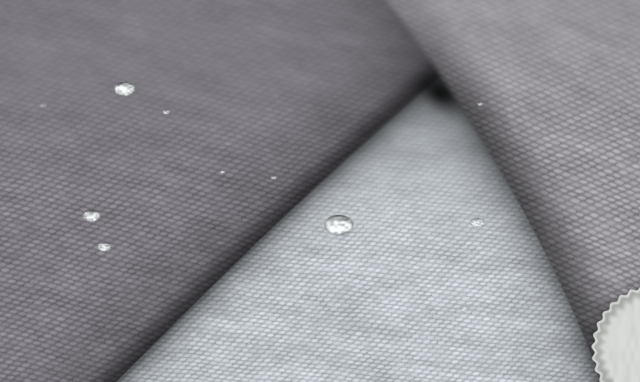
This texture is drawn by a Shadertoy shader. Its source:

```glsl
// Two folded sheets of dark woven cloth over a paler one, with water drops.
// Signed distances to the fold lines shade each sheet; staggered thread cells
// form the weave, which fades with distance to suggest a shallow focus.
#define THREAD_ROWS 78.0
#define THREAD_LENGTH 0.56
#define WEAVE_CONTRAST 0.24
#define MOTTLE 0.09
#define LEFT_TINT vec3(0.495, 0.480, 0.508)
#define RIGHT_TINT vec3(0.595, 0.585, 0.605)
#define SILVER_TINT vec3(0.745, 0.765, 0.785)
#define LINING_TINT vec3(0.83, 0.84, 0.83)
#define DROP_COUNT 11

float hash(vec2 p) {
    vec3 q = fract(p.xyx * vec3(0.1031, 0.1030, 0.0973));
    q += dot(q, q.yzx + 33.33);
    return fract((q.x + q.y) * q.z);
}

float noise(vec2 p) {
    vec2 i = floor(p), f = fract(p);
    f = f * f * (3.0 - 2.0 * f);
    return mix(mix(hash(i), hash(i + vec2(1, 0)), f.x),
               mix(hash(i + vec2(0, 1)), hash(i + vec2(1, 1)), f.x), f.y);
}

vec2 rotate(vec2 p, float a) {
    float c = cos(a), s = sin(a);
    return vec2(c * p.x + s * p.y, c * p.y - s * p.x);
}

// Zero-centred height of slanted threads in staggered rows
float weave(vec2 p, float angle, float rows) {
    vec2 q = rotate(p, angle);
    q += 0.006 * (vec2(noise(q * 14.0), noise(q * 14.0 + 40.0)) - 0.5);
    q *= rows * vec2(THREAD_LENGTH, 1.0);
    q.x += 0.5 * mod(floor(q.y), 2.0);
    vec2 cell = floor(q), f = fract(q) - 0.5;
    f.y -= 0.35 * f.x;
    float bump = 1.0 - smoothstep(0.12, 0.58, length(f * vec2(0.85, 1.0)));
    return (bump - 0.48) * (0.65 + 0.7 * hash(cell)) + 0.35 * (hash(cell + 7.0) - 0.5);
}

// Cloth brightness: soft streaks everywhere, threads where in focus
float cloth(vec2 p, float angle, float rows, float focus) {
    vec2 q = rotate(p, angle);
    float streak = noise(q * vec2(9.0, 32.0)) + 0.6 * noise(q * vec2(45.0, 90.0)) - 0.8;
    return 1.0 + MOTTLE * streak + WEAVE_CONTRAST * focus * weave(p, angle, rows);
}

// Water drop: position, radius and strength are packed in one vec4
vec3 addDrop(vec3 col, vec2 p, vec4 drop, float px) {
    vec2 q = (p - drop.xy) / drop.z * vec2(1.0, 1.45);
    float r = length(q), aa = 1.5 * px / drop.z;
    float shadow = exp(-3.0 * dot(q + vec2(0.0, 0.35), q + vec2(0.0, 0.35)));
    col *= 1.0 - 0.25 * drop.w * shadow;
    float facets = noise(q * 4.0 + drop.xy * 90.0);
    float light = 0.62 + 0.42 * facets - 0.35 * smoothstep(0.2, 1.0, q.y);
    light += 0.28 * exp(-5.0 * dot(q + vec2(0.1, 0.25), q + vec2(0.1, 0.25)));
    light *= 1.0 - 0.25 * smoothstep(0.75, 1.0, r);
    vec3 water = light * vec3(0.98, 1.0, 1.0);
    return mix(col, water, drop.w * (1.0 - smoothstep(1.0 - aa, 1.0 + aa, r)));
}

void mainImage(out vec4 fragColor, in vec2 fragCoord) {
    float px = 1.0 / iResolution.y;
    vec2 p = fragCoord * px;

    // Fold lines: positive distance lies on the upper sheet
    float left = dot(p - vec2(0.315, 0.011), vec2(-0.687, 0.726));
    left -= 0.012 * sin(3.5 * p.y);
    float edgeX = 1.576 - 0.565 * p.y + 0.19 * p.y * (1.0 - p.y);
    float right = (p.x - edgeX) * 0.87;
    float blur = px + 0.012 * smoothstep(0.35, 0.9, p.y);

    // Pale sheet, shaded beneath both folds
    float focus = 1.0 - 0.85 * smoothstep(0.3, 0.68, p.y);
    vec3 col = SILVER_TINT * cloth(p, -0.12, THREAD_ROWS * 1.15, focus * 0.8);
    col *= 1.0 - 0.15 * smoothstep(0.4, 0.75, p.y);
    col *= 1.0 - 0.58 * exp(min(left, 0.0) * 30.0);
    col *= 1.0 - 0.48 * exp(min(right, 0.0) * 20.0);

    // Left sheet, darkening as it rolls under
    focus = 1.0 - 0.88 * smoothstep(0.42, 0.85, p.y);
    vec3 sheet = LEFT_TINT * cloth(p, -0.25, THREAD_ROWS, focus);
    sheet *= mix(0.42, 1.0, smoothstep(-0.01, 0.07, left));
    sheet *= mix(0.83, 1.0, smoothstep(0.03, 0.26, left));
    sheet *= 1.0 - 0.25 * exp(min(right, 0.0) * 9.0);
    col = mix(col, sheet, smoothstep(-blur, blur, left));

    // Deep gap where the folds meet
    vec2 gap = rotate(p - vec2(1.155, 0.755), -0.5) / vec2(0.055, 0.035);
    col *= 1.0 - 0.8 * exp(-dot(gap, gap));

    // Right sheet
    focus = 1.0 - 0.85 * smoothstep(0.55, 0.98, p.y);
    sheet = RIGHT_TINT * cloth(p, -0.42, THREAD_ROWS * 0.95, focus);
    float roll = smoothstep(-0.015, 0.14, right);
    sheet *= mix(mix(0.5, 0.8, smoothstep(0.7, 1.0, p.y)), 1.0, roll);
    col = mix(col, sheet, smoothstep(-blur, blur, right));

    // Pinked corner showing the lining
    vec2 c = p - vec2(1.72, 0.085);
    float corner = length(c) - 0.168 - 0.004 * sin(atan(c.y, -c.x) * 34.0);
    col *= 1.0 - 0.3 * exp(-max(corner, 0.0) * 60.0);
    vec3 lining = LINING_TINT * (0.97 + 0.06 * noise(p * vec2(90.0, 30.0)));
    lining *= 1.0 - 0.2 * smoothstep(-0.035, -0.012, corner);
    lining += 0.14 * smoothstep(-0.011, -0.005, corner);
    col = mix(col, lining, 1.0 - smoothstep(-px, px, corner));

    // Scattered drops
    vec4 drops[DROP_COUNT] = vec4[DROP_COUNT](
        vec4(0.326, 0.767, 0.027, 0.95), vec4(0.239, 0.435, 0.023, 0.9),
        vec4(0.272, 0.354, 0.018, 0.8), vec4(0.887, 0.411, 0.038, 1.0),
        vec4(1.250, 0.417, 0.018, 0.65), vec4(0.435, 0.707, 0.010, 0.6),
        vec4(0.113, 0.724, 0.010, 0.3), vec4(0.583, 0.550, 0.007, 0.7),
        vec4(0.717, 0.535, 0.008, 0.6), vec4(1.257, 0.728, 0.008, 0.6),
        vec4(1.217, 0.191, 0.012, 0.45));
    for (int i = 0; i < DROP_COUNT; i++) col = addDrop(col, p, drops[i], px);

    fragColor = vec4(clamp(col, 0.0, 1.0), 1.0);
}
```
